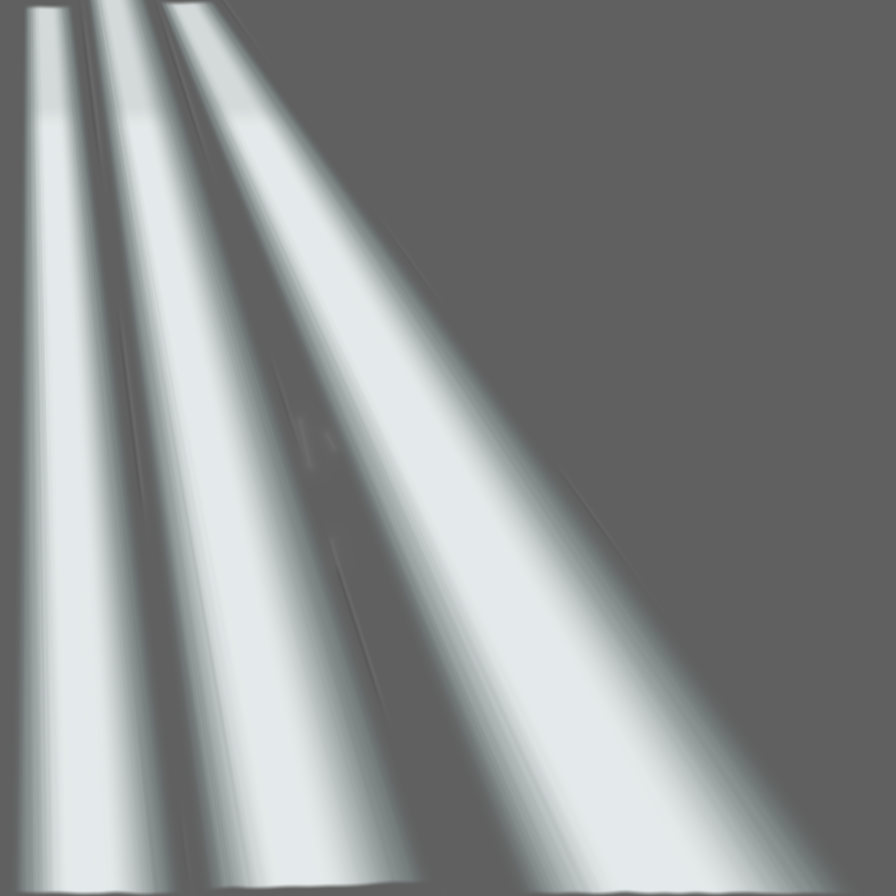
Reproduce this background procedurally as a WebGL 2 fragment shader.

```glsl
#version 300 es
precision highp float;
// Three pale, brushed beams of light fanning down across a flat grey ground.

uniform vec2 u_resolution;
out vec4 fragColor;

vec2 hashGradient(vec2 cell) {
    float angle = 6.2832 * fract(sin(dot(cell, vec2(127.1, 311.7))) * 43758.5);
    return vec2(cos(angle), sin(angle));
}

float gradientNoise(vec2 p) {
    vec2 cell = floor(p), f = fract(p);
    vec2 u = f * f * f * (f * (f * 6.0 - 15.0) + 10.0);
    float a = dot(hashGradient(cell), f);
    float b = dot(hashGradient(cell + vec2(1, 0)), f - vec2(1, 0));
    float c = dot(hashGradient(cell + vec2(0, 1)), f - vec2(0, 1));
    float d = dot(hashGradient(cell + vec2(1, 1)), f - vec2(1, 1));
    return mix(mix(a, b, u.x), mix(c, d, u.x), u.y);
}

float segmentDistance(vec2 p, vec2 a, vec2 b) {
    vec2 ab = b - a;
    return length(p - a - ab * clamp(dot(p - a, ab) / dot(ab, ab), 0.0, 1.0));
}

// Edge pairs are (left, right), ends are (bottom, top), core is the bright span.
vec3 paintBeam(vec3 ground, vec2 p, vec2 topEdges, vec2 bottomEdges, vec2 ends, vec2 core) {
    vec2 edges = mix(bottomEdges, topEdges, p.y);
    float width = edges.y - edges.x;
    float across = (p.x - edges.x) / width;

    // Brush streaks run along the beam and are strongest on its right flank
    float streak = gradientNoise(vec2(across * 34.0, p.y * 1.6 + topEdges.x * 90.0))
                 + 0.5 * gradientNoise(vec2(across * 85.0, p.y * 2.5));
    float shifted = across + 0.025 * streak;

    // Cross section: steep rise on the left, longer fall on the right
    float light = smoothstep(-0.04, core.x, shifted) * (1.0 - smoothstep(core.y, 1.0, shifted));
    light += 0.07 * streak * smoothstep(0.45, 0.7, across) * light;
    light *= 1.0 - 0.14 * smoothstep(0.855, 0.885, p.y);
    vec3 tone = mix(vec3(0.43, 0.46, 0.46), vec3(0.895, 0.918, 0.92), clamp(light, 0.0, 1.0));

    // Soft sides and brushed ends
    float mask = smoothstep(-0.04, 0.07, across) * (1.0 - smoothstep(0.9, 1.03, across));
    float ragged = 0.003 * gradientNoise(vec2(p.x * 28.0, 4.0 + ends.x * 50.0));
    mask *= smoothstep(-0.003, 0.004, p.y - ends.x + ragged)
          * smoothstep(-0.003, 0.004, ends.y - p.y + ragged);

    // Thin dark and pale seam left beside the right edge
    float offset = p.x - edges.y - 0.009;
    float broken = smoothstep(-0.1, 0.3, gradientNoise(vec2(p.y * 5.0, topEdges.x * 60.0)));
    float seam = exp(-pow(offset / 0.0018, 2.0)) - exp(-pow((offset - 0.004) / 0.002, 2.0));
    ground -= 0.03 * seam * broken;

    return mix(ground, tone, mask);
}

void main() {
    vec2 p = gl_FragCoord.xy / u_resolution;
    vec3 color = vec3(0.378);

    // Faint wisps in the gap between the second and third beams
    float wisp = exp(-segmentDistance(p, vec2(0.335, 0.53), vec2(0.346, 0.48)) / 0.005)
               + exp(-segmentDistance(p, vec2(0.365, 0.515), vec2(0.373, 0.5)) / 0.005)
               + 0.6 * exp(-segmentDistance(p, vec2(0.371, 0.396), vec2(0.375, 0.37)) / 0.005);
    color += 0.05 * wisp;

    color = paintBeam(color, p, vec2(0.028, 0.079), vec2(0.018, 0.202),
                      vec2(0.003, 0.993), vec2(0.34, 0.55));
    color = paintBeam(color, p, vec2(0.099, 0.163), vec2(0.235, 0.484),
                      vec2(0.008 + 0.03 * (p.x - 0.237), 1.01), vec2(0.33, 0.5));
    color = paintBeam(color, p, vec2(0.178, 0.238), vec2(0.588, 0.955),
                      vec2(0.003, 0.997), vec2(0.31, 0.54));

    fragColor = vec4(color, 1.0);
}
```
